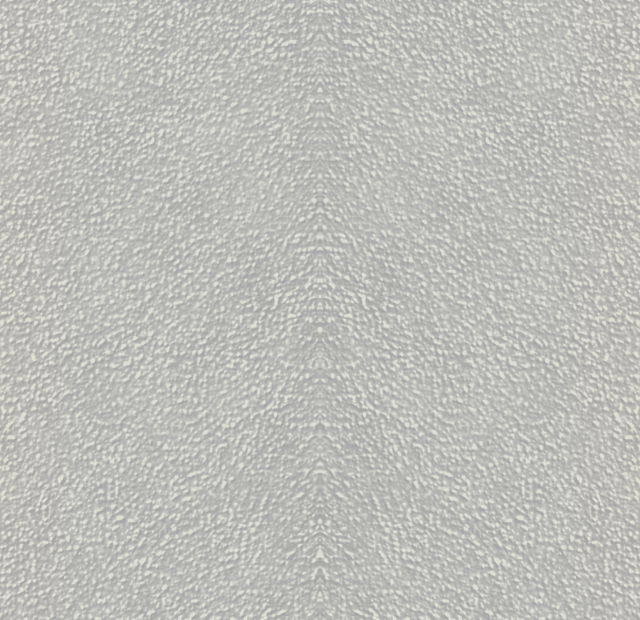
Write a Shadertoy shader that draws this texture.

```glsl
// Fine pale grey stucco in raking light, mirrored about a vertical centre line.

float hash(vec2 p) {
    return fract(sin(dot(p, vec2(127.1, 311.7))) * 43758.5453);
}

float noise(vec2 p) {
    vec2 cell = floor(p), f = fract(p);
    f = f * f * (3.0 - 2.0 * f);
    float low = mix(hash(cell), hash(cell + vec2(1, 0)), f.x);
    float high = mix(hash(cell + vec2(0, 1)), hash(cell + vec2(1, 1)), f.x);
    return mix(low, high, f.y);
}

// Scattered round plaster bumps, one per cell: lit slope plus a pale crest
float litBumps(vec2 p, vec2 light) {
    vec2 cell = floor(p);
    float tone = 0.0;
    for (int j = -1; j <= 1; j++) {
        for (int i = -1; i <= 1; i++) {
            vec2 id = cell + vec2(i, j);
            vec2 centre = id + vec2(hash(id), hash(id + 47.3));
            vec2 d = p - centre;
            float height = 0.1 + 1.2 * hash(id + 91.7);
            tone += height * (dot(d, light) + 0.13) * exp(-6.0 * dot(d, d));
        }
    }
    return tone;
}

void mainImage(out vec4 fragColor, in vec2 fragCoord) {
    vec2 uv = fragCoord / iResolution.y;
    float aspect = iResolution.x / iResolution.y;
    vec2 mirrored = vec2(abs(uv.x - 0.5 * aspect), uv.y);

    // Grain axes lean up towards the centre line
    vec2 grain = vec2(dot(mirrored, vec2(0.866, 0.5)) * 116.0,
                      dot(mirrored, vec2(-0.5, 0.866)) * 112.0) + 80.0;

    // Light from above and outside, on coarse and finer turned bumps
    vec2 light = vec2(0.95, 0.3);
    mat2 turn = mat2(0.8, 0.6, -0.6, 0.8);
    float shade = litBumps(grain, light)
                + 0.6 * litBumps(turn * grain * 1.5 + 37.0, turn * light);
    shade = (13.5 * shade - 1.0) * (0.75 + 0.5 * noise(mirrored * 14.0 + 9.0));

    // Uneven trowelling: soft tone changes and a darker middle
    shade += 0.7 * (noise(grain * 0.25 + 19.0) - 0.5);
    shade += 0.3 * (noise(mirrored * 9.0 + 3.0) - 0.5);
    shade -= 0.2 * exp(-mirrored.x * mirrored.x * 150.0);
    shade = clamp(shade + 0.06 * (shade * shade - 1.0), -2.0, 2.8);

    // Cool grey hollows, cream crests, slightly warm sides
    vec3 colour = vec3(0.744, 0.746, 0.729) + shade * vec3(0.045, 0.045, 0.038);
    colour += vec3(0.01, 0.002, -0.003) * smoothstep(0.35, 0.52, mirrored.x);
    fragColor = vec4(colour, 1.0);
}
```
